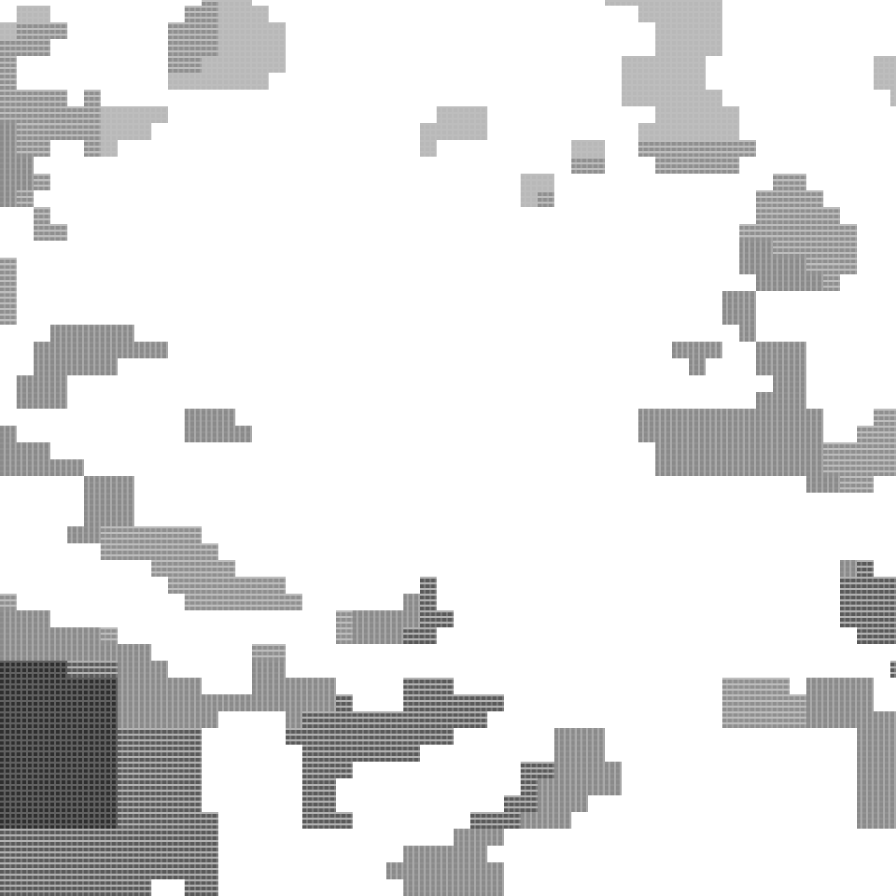
This texture is drawn by a Shadertoy shader. Its source:

```glsl
#define CELLS 53.33
#define DOTS_PER_CELL 3.0
#define GAP_WIDTH 0.36
#define COVER_LEVEL 0.59
#define CLEARING_CENTER vec2(0.47, 0.62)
#define PILE_CENTER vec2(0.04, 0.12)
#define CORE_CENTER vec2(0.04, 0.17)
#define SAMPLES 3

// Shades of each weave: ink, gap between rows, gap between columns
const vec3 WEAVES[5] = vec3[5](
    vec3(0.72, 0.74, 0.74),
    vec3(0.56, 0.74, 0.63),
    vec3(0.54, 0.57, 0.66),
    vec3(0.35, 0.70, 0.48),
    vec3(0.18, 0.38, 0.37));

float hash(vec2 p) {
    vec3 q = fract(p.xyx * 0.1031);
    q += dot(q, q.yzx + 33.33);
    return fract((q.x + q.y) * q.z);
}

float valueNoise(vec2 p) {
    vec2 cell = floor(p);
    vec2 f = fract(p);
    f = f * f * (3.0 - 2.0 * f);
    float low = mix(hash(cell), hash(cell + vec2(1, 0)), f.x);
    float high = mix(hash(cell + vec2(0, 1)), hash(cell + vec2(1, 1)), f.x);
    return mix(low, high, f.y);
}

// Blocky islands around an empty clearing, with a heap in the corner
float coverage(vec2 p) {
    float islands = 0.6 * valueNoise(p * vec2(8.0, 9.5) + 17.0)
                  + 0.4 * valueNoise(p * vec2(17.0, 23.0) + 51.0);
    float clearing = 1.0 - smoothstep(0.1, 0.38, distance(p, CLEARING_CENTER));
    float pile = 1.0 - smoothstep(0.1, 0.26, distance(p, PILE_CENTER));
    return step(COVER_LEVEL, islands - 0.28 * clearing + 0.5 * pile);
}

// Weaves darken downwards and are darkest in the heap
int weaveIndex(vec2 p) {
    vec2 offset = abs(p - CORE_CENTER);
    float core = 1.0 - smoothstep(0.07, 0.1, max(offset.x, offset.y));
    float tone = mix(valueNoise(p * 6.0 + 83.0), 1.0 - p.y, 0.5) + 0.5 * core;
    vec4 passed = step(vec4(0.36, 0.53, 0.71, 0.95), vec4(tone));
    return int(dot(passed, vec4(1.0)) + 0.5);
}

float shade(vec2 p) {
    vec2 block = (floor(p * CELLS) + 0.5) / CELLS;
    vec3 weave = WEAVES[weaveIndex(block)];
    vec2 gap = step(vec2(1.0 - GAP_WIDTH), fract(p * CELLS * DOTS_PER_CELL));
    float ink = mix(weave.x, weave.z, gap.x);
    ink = mix(ink, max(ink, weave.y), gap.y);
    return mix(1.0, ink, coverage(block));
}

void mainImage(out vec4 fragColor, in vec2 fragCoord) {
    // Average a small grid of samples for smooth edges
    float total = 0.0;
    for (int y = 0; y < SAMPLES; y++) {
        for (int x = 0; x < SAMPLES; x++) {
            vec2 jitter = (vec2(x, y) + 0.5) / float(SAMPLES) - 0.5;
            total += shade((fragCoord + jitter) / iResolution.y);
        }
    }
    fragColor = vec4(vec3(total / float(SAMPLES * SAMPLES)), 1.0);
}
```
